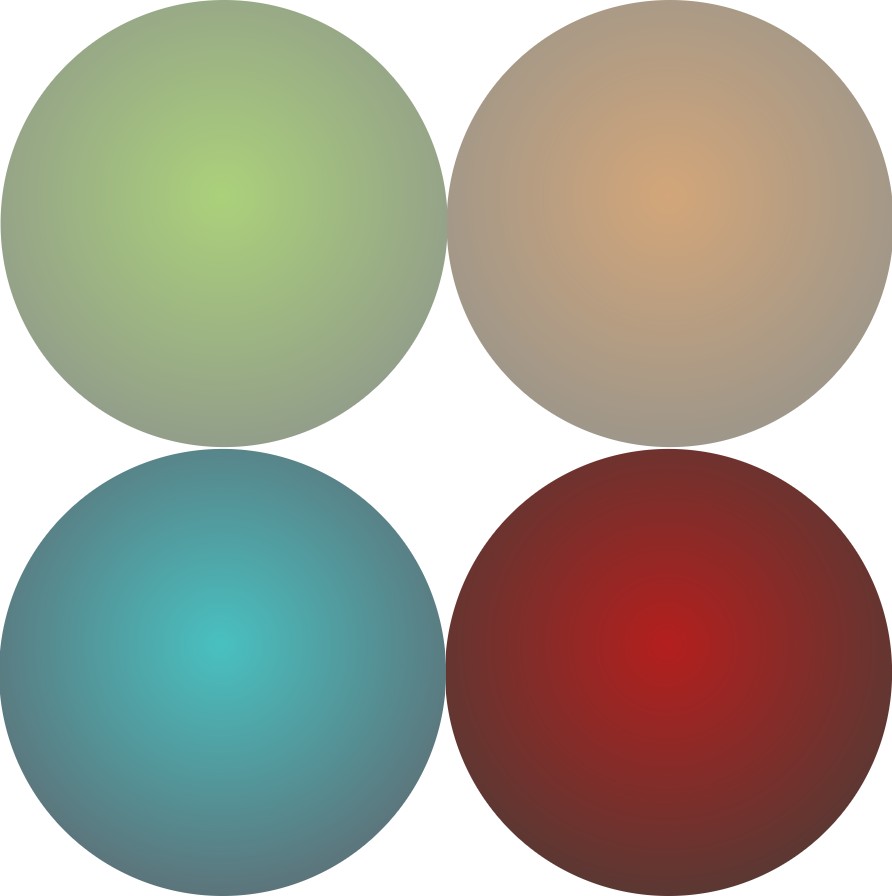
Write a Shadertoy shader that draws this background.

```glsl
// Four shaded discs in a two by two grid on white, nearly touching.
// Each disc is a distance function filled with a radial gradient whose
// bright focus sits a little above the disc's middle.

// Glow colour at the focus of the disc in a given cell (x right, y up).
vec3 glowColor(vec2 cell) {
    vec3 lower = mix(vec3(0.285, 0.755, 0.755), vec3(0.705, 0.12, 0.115), cell.x);
    vec3 upper = mix(vec3(0.67, 0.82, 0.48), vec3(0.825, 0.65, 0.475), cell.x);
    return mix(lower, upper, cell.y);
}

// Muted colour at the far rim of the same disc.
vec3 rimColor(vec2 cell) {
    vec3 lower = mix(vec3(0.36, 0.455, 0.48), vec3(0.355, 0.22, 0.20), cell.x);
    vec3 upper = mix(vec3(0.575, 0.62, 0.54), vec3(0.62, 0.59, 0.54), cell.x);
    return mix(lower, upper, cell.y);
}

void mainImage(out vec4 fragColor, in vec2 fragCoord) {
    // Two cells per canvas height; the upper row is nudged to the right.
    vec2 p = 2.0 * fragCoord / iResolution.y;
    float pitch = iResolution.x / iResolution.y;
    float row = step(1.0, p.y);
    p.x -= mix(-0.001, 0.0025, row);

    // Nearest disc, and position relative to its centre.
    vec2 cell = vec2(step(pitch, p.x), row);
    vec2 center = vec2((cell.x + 0.5) * pitch, mix(0.499, 1.501, row));
    vec2 q = p - center;

    // Radial gradient around the raised focus.
    float falloff = clamp(length(q - vec2(-0.004, 0.062)) / 0.56, 0.0, 1.0);
    vec3 discColor = mix(glowColor(cell), rimColor(cell), falloff);

    // Smooth disc edge, one pixel wide.
    float pixel = 2.0 / iResolution.y;
    float coverage = clamp(0.5 - (length(q) - 0.499) / pixel, 0.0, 1.0);
    fragColor = vec4(mix(vec3(1.0), discColor, coverage), 1.0);
}
```
